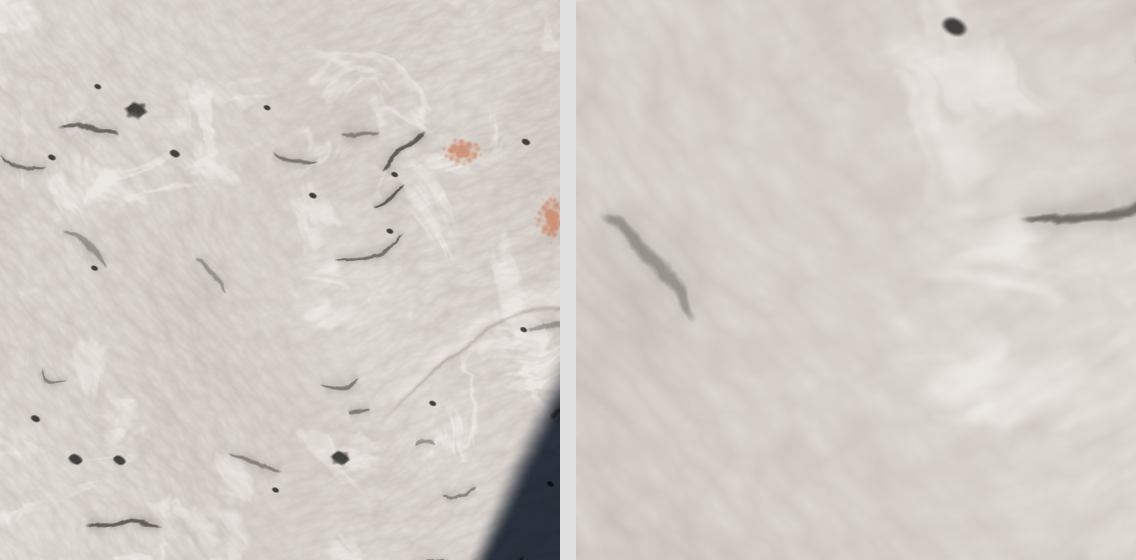
Left: the whole. Right: its middle third, enlarged.
Reproduce this texture procedurally as a Shadertoy shader.

```glsl
// Pale weathered plaster with white smears, cracks, pits, rust stains and a corner shadow.

const vec3 PLASTER_DARK = vec3(0.78, 0.75, 0.72);
const vec3 PLASTER_LIGHT = vec3(0.89, 0.87, 0.85);
const vec3 CRACK_COLOR = vec3(0.29, 0.27, 0.25);
const vec3 PIT_COLOR = vec3(0.19, 0.19, 0.18);
const vec3 RUST_COLOR = vec3(0.80, 0.52, 0.40);
const vec3 SHADOW_TINT = vec3(0.19, 0.23, 0.29);
const vec2 RUST_A = vec2(0.825, 0.73);
const vec2 RUST_B = vec2(0.985, 0.61);
const float LEFT_SLOPE = -0.85;
const float RIGHT_SLOPE = 0.38;
const float CRACK_GRID = 7.0;
const float PIT_GRID = 5.0;

vec2 hash2(vec2 p) {
    p = vec2(dot(p, vec2(127.1, 311.7)), dot(p, vec2(269.5, 183.3)));
    return fract(sin(p) * 43758.5);
}

// Turns p so that a line with the given angle lies along x.
vec2 alignTo(vec2 p, float angle) {
    float c = cos(angle), s = sin(angle);
    return vec2(c * p.x + s * p.y, c * p.y - s * p.x);
}

// Distance to the nearest scattered point.
float cellular(vec2 p) {
    vec2 cell = floor(p);
    float nearest = 4.0;
    for (int j = -1; j <= 1; j++)
    for (int i = -1; i <= 1; i++) {
        vec2 c = cell + vec2(i, j);
        vec2 d = c + hash2(c) - p;
        nearest = min(nearest, dot(d, d));
    }
    return sqrt(nearest);
}

float layeredSines(vec2 p) {
    float sum = 0.0, amp = 0.5;
    for (int i = 0; i < 6; i++) {
        p = alignTo(p, 1.1) * 1.75 + 1.3;
        p += 0.7 * sin(p.yx * 0.8);
        sum += amp * sin(p.x + 1.4 * sin(p.y));
        amp *= 0.62;
    }
    return sum;
}

float streaks(vec2 uv, float angle) {
    vec2 q = alignTo(uv, angle);
    return 0.6 * cellular(q * vec2(17.0, 48.0)) + 0.4 * cellular(q * vec2(45.0, 105.0) + 7.0);
}

// Short bent cracks, tapered at both ends, denser on the right.
float cracks(vec2 uv) {
    vec2 p = uv * CRACK_GRID;
    p += 0.05 * vec2(layeredSines(uv * 14.0), layeredSines(uv * 14.0 + 5.0));
    float ink = 0.0;
    for (int j = -1; j <= 1; j++)
    for (int i = -1; i <= 1; i++) {
        vec2 c = floor(p) + vec2(i, j);
        vec2 place = hash2(c + 3.0), shape = hash2(c + 17.0), kind = hash2(c + 41.0);
        float side = smoothstep(0.3, 0.7, c.x / CRACK_GRID);
        float present = step(kind.x, mix(0.16, 0.62, side));
        float angle = mix(-0.4, RIGHT_SLOPE, side) + 0.9 * (shape.x - 0.5);
        vec2 d = alignTo(p - c - place, angle);
        float halfLength = mix(0.12, 0.5, shape.y);
        float along = d.x / halfLength;
        float taper = max(1.0 - along * along, 0.0);
        float across = abs(d.y + (kind.y - 0.5) * 0.25 * along * along);
        float width = mix(0.012, 0.036, kind.y) * taper;
        float line = 1.0 - smoothstep(width * 0.4, width + 0.025, across);
        float halo = 0.22 * exp(-across * across * 140.0);
        float strength = mix(0.45, 1.0, shape.x) * smoothstep(0.0, 0.4, taper);
        ink = max(ink, present * strength * max(line, halo));
    }
    return ink;
}

// Round holes: many specks, a few large ones with a mottled floor.
float pits(vec2 uv) {
    vec2 p = uv * PIT_GRID;
    float ink = 0.0;
    for (int j = -1; j <= 1; j++)
    for (int i = -1; i <= 1; i++) {
        vec2 c = floor(p) + vec2(i, j);
        vec2 place = hash2(c + 61.0), kind = hash2(c + 83.0);
        float radius = mix(0.022, 0.11, pow(kind.y, 7.0));
        vec2 d = (p - c - place) * vec2(0.85, 1.1);
        d += 0.12 * radius * sin(d.yx * 70.0);
        float hole = 1.0 - smoothstep(radius * 0.65, radius + 0.012, length(d));
        float glint = smoothstep(0.05, 0.1, radius) * smoothstep(0.0, radius, -d.y);
        ink = max(ink, step(kind.x, 0.65) * hole * (0.9 - 0.35 * glint));
    }
    return ink;
}

void mainImage(out vec4 fragColor, in vec2 fragCoord) {
    vec2 uv = fragCoord / iResolution.xy;

    // Plaster tone: broad drift plus streaks that change direction
    float turn = smoothstep(0.3, 0.7, uv.x + 0.08 * layeredSines(uv * 2.0));
    vec2 bent = uv + 0.012 * vec2(layeredSines(uv * 5.0), layeredSines(uv * 5.0 + 9.0));
    float grain = mix(streaks(bent, LEFT_SLOPE), streaks(bent, RIGHT_SLOPE), turn);
    float tone = 0.53 + 0.2 * layeredSines(uv * 2.2 + 4.0) + 0.8 * (0.45 - grain);
    tone += 0.22 * (0.5 - uv.x) * uv.y;
    tone -= 0.25 * exp(-30.0 * dot(uv - vec2(0.6, 0.76), uv - vec2(0.6, 0.76)));

    // White smears: thin ridges and solid flakes
    float ridge = 1.0 - smoothstep(0.0, 0.22, abs(layeredSines(bent * 6.0 + 2.0)));
    float patches = smoothstep(0.0, 0.6, layeredSines(uv * 4.0 + 11.0));
    float flakes = smoothstep(0.5, 0.85, layeredSines(bent * 7.0 + 20.0));
    tone += 0.5 * ridge * patches + 0.5 * flakes;

    // Raised fold rising to the right edge
    float fold = uv.y - 0.25 - 0.2 * sin((uv.x - 0.68) * 4.9) - 0.008 * layeredSines(uv * 9.0);
    float foldMask = smoothstep(0.66, 0.76, uv.x);
    tone += 0.4 * foldMask * smoothstep(0.0, 0.012, fold) * (1.0 - smoothstep(0.02, 0.05, fold));
    tone -= 0.8 * foldMask * exp(-fold * fold * 60000.0);
    vec3 color = mix(PLASTER_DARK, PLASTER_LIGHT, clamp(tone, -0.4, 1.25));

    // Rust stains
    float rustReach = min(length((uv - RUST_A) * vec2(1.0, 1.5)), length((uv - RUST_B) * vec2(1.3, 0.9)));
    float rust = 1.0 - smoothstep(0.012, 0.04, rustReach + 0.03 * (cellular(uv * 75.0) - 0.35));
    color = mix(color, RUST_COLOR, 0.8 * rust);

    // Cracks, pits and the soft corner shadow
    color = mix(color, CRACK_COLOR, 0.85 * cracks(uv));
    color = mix(color, PIT_COLOR, pits(uv));
    float intoShadow = uv.x - 0.85 - 0.43 * uv.y + 0.004 * layeredSines(uv * 8.0);
    float shadow = smoothstep(-0.02, 0.03 + 0.06 * uv.y, intoShadow);
    color *= mix(vec3(1.0), SHADOW_TINT, shadow);

    fragColor = vec4(color, 1.0);
}
```
